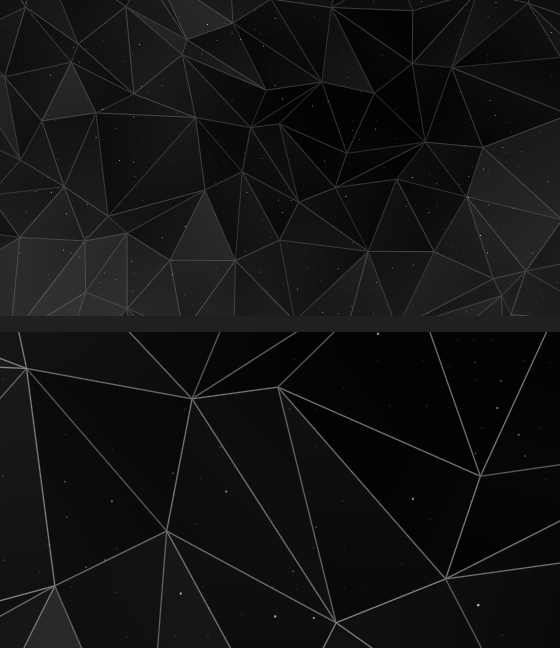
Top: the whole. Bottom: its middle third, enlarged.
Give the GLSL for this background, as a WebGL 2 fragment shader.

```glsl
#version 300 es
precision highp float;

#define CELL 0.19
#define JITTER 0.98
#define BASE_TONE 0.076
#define TONE_SPREAD 0.036
#define FACET_SLOPE 0.14
#define LINE_WIDTH 0.0013
#define LINE_TONE 0.58
#define STAR_CELL 0.024
#define STAR_RADIUS 0.0013
#define STAR_DENSITY 0.32
#define SEED 17.0

uniform vec2 u_resolution;
out vec4 fragColor;

float hash(vec2 p) {
    return fract(sin(dot(p + SEED, vec2(127.1, 311.7))) * 43758.5453);
}

vec2 hash2(vec2 p) {
    return vec2(hash(p), hash(p + vec2(41.3, 73.9)));
}

float cross2(vec2 a, vec2 b) {
    return a.x * b.y - a.y * b.x;
}

float area(vec2 a, vec2 b, vec2 c) {
    return cross2(b - a, c - a);
}

vec2 meshVertex(vec2 id) {
    return (id + (hash2(id) - 0.5) * JITTER) * CELL;
}

float glow(vec2 p, vec2 centre, float radius) {
    vec2 d = (p - centre) / radius;
    return exp(-dot(d, d));
}

// Broad light and dark regions over the canvas
float regionTone(vec2 p) {
    float tone = BASE_TONE;
    tone -= 0.078 * glow(p, vec2(1.15, 0.66), 0.37);
    tone -= 0.060 * glow(p, vec2(1.75, 0.64), 0.16);
    tone += 0.085 * glow(p, vec2(0.20, 0.06), 0.28);
    tone += 0.100 * glow(p, vec2(1.65, 0.38), 0.17);
    tone += 0.075 * glow(p, vec2(0.60, 0.92), 0.14);
    return tone + 0.045 * exp(-p.y * p.y / 0.04);
}

// Flat facet tone with a slight slope across it
float facetTone(vec2 p, vec2 centre) {
    vec2 id = floor(centre * 1000.0);
    float random = hash(id);
    float angle = 6.2832 * hash(id + 9.0);
    float tone = regionTone(centre) + (random - 0.5) * TONE_SPREAD;
    tone += 0.05 * step(0.95, random);
    tone += FACET_SLOPE * dot(p - centre, vec2(cos(angle), sin(angle)));
    return max(tone, 0.012);
}

float edgeSide(vec2 p, vec2 a, vec2 b) {
    return cross2(b - a, p - a) / length(b - a);
}

// Adds tone and weight of one counterclockwise triangle
void addFacet(inout vec2 sum, vec2 p, vec2 a, vec2 b, vec2 c, float px) {
    float inside = min(edgeSide(p, a, b), min(edgeSide(p, b, c), edgeSide(p, c, a)));
    float cover = clamp(inside / px + 0.5, 0.0, 1.0);
    if (cover > 0.0) sum += cover * vec2(facetTone(p, (a + b + c) / 3.0), 1.0);
}

float lineCover(vec2 p, vec2 a, vec2 b, float px) {
    vec2 ab = b - a;
    float t = clamp(dot(p - a, ab) / dot(ab, ab), 0.0, 1.0);
    float d = length(p - a - ab * t);
    float strength = mix(0.6, 1.0, hash(floor((a + b) * 500.0)));
    return strength * min(1.0, LINE_WIDTH / px) * max(0.0, 1.0 - d / max(px, LINE_WIDTH));
}

// Sparse dust, mostly faint, gathered in loose clumps
float stars(vec2 p, float px) {
    vec2 id = floor(p / STAR_CELL);
    vec2 centre = (id + 0.2 + 0.6 * hash2(id + 5.0)) * STAR_CELL;
    float clump = 0.75 + 0.6 * sin(centre.x * 9.0 + 1.0) * sin(centre.y * 11.0 + 4.0);
    float present = step(hash(id + 31.0), STAR_DENSITY * clump);
    float light = 0.10 + 0.65 * pow(hash(id + 57.0), 5.0);
    float radius = STAR_RADIUS * mix(0.6, 1.2, light);
    return present * light * clamp((radius - length(p - centre)) / px + 0.5, 0.0, 1.0);
}

void main() {
    float px = 1.0 / u_resolution.y;
    vec2 p = gl_FragCoord.xy * px;
    vec2 home = floor(p / CELL);
    vec2 facets = vec2(0.0);
    float line = 0.0;

    // Jittered grid, each quad split along its better diagonal
    for (int y = -1; y <= 1; y++)
    for (int x = -1; x <= 1; x++) {
        vec2 id = home + vec2(x, y);
        vec2 a = meshVertex(id);
        vec2 b = meshVertex(id + vec2(1, 0));
        vec2 c = meshVertex(id + vec2(1, 1));
        vec2 d = meshVertex(id + vec2(0, 1));
        bool splitAC = min(area(a, b, c), area(a, c, d)) > min(area(a, b, d), area(b, c, d));
        addFacet(facets, p, a, b, splitAC ? c : d, px);
        addFacet(facets, p, splitAC ? a : b, c, d, px);
        float diagonal = splitAC ? lineCover(p, a, c, px) : lineCover(p, b, d, px);
        line = max(line, max(diagonal, max(lineCover(p, a, b, px), lineCover(p, a, d, px))));
    }

    float tone = facets.x / max(facets.y, 0.001);
    tone = mix(tone, LINE_TONE, line) + stars(p, px);
    fragColor = vec4(tone * vec3(1.0, 0.985, 0.985), 1.0);
}
```
